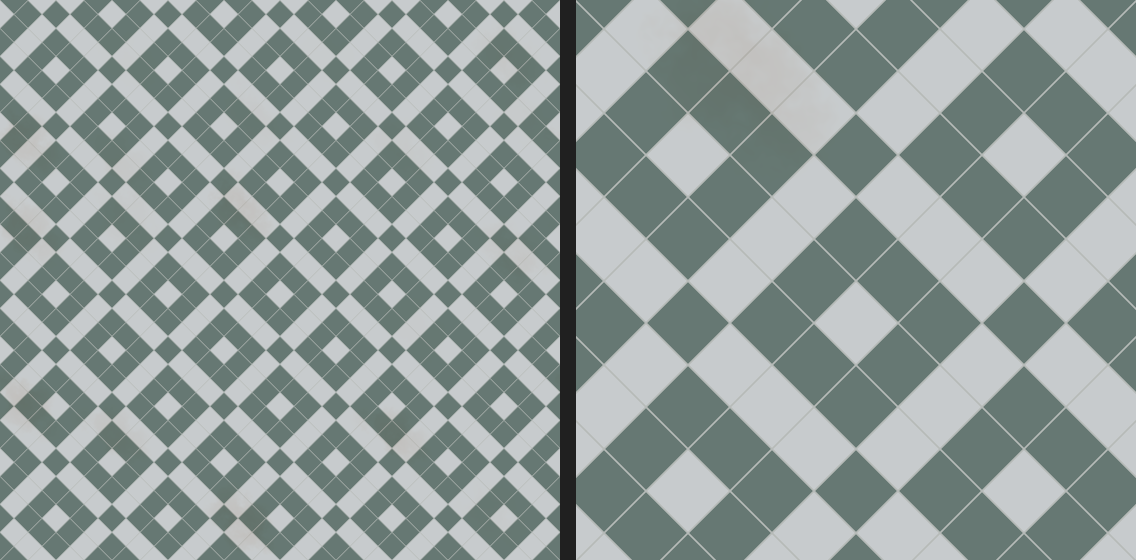
Left, the full canvas; right, a detail of the centre.
Write a Shadertoy shader that draws this pattern.

```glsl
// Diagonal floor of square tiles: 3x3 green blocks with a pale centre, framed by
// pale bands that cross on green squares. Rotated, mirrored cell coordinates give
// the layout; wrapped cellular blotches with layered sines give the faint stains.

const float REPEATS = 5.0;                      // lattice cells across and down
const vec2  BLOCK_CENTER = vec2(0.5, 0.372);    // block position within a cell
const float TILES = 4.0;                        // tiles per diagonal period
const float GROUT_WIDTH = 0.030;                // in tile sides
const vec3  GREEN = vec3(0.400, 0.472, 0.450);
const vec3  PALE  = vec3(0.782, 0.798, 0.804);
const vec3  GROUT = vec3(0.715, 0.730, 0.720);
const vec3  STAIN_TINT = vec3(0.960, 0.925, 0.900);
const float STAIN_GRID = 6.0;                   // stain cells across and down
const float STAIN_CHANCE = 0.55;
const vec2  STAIN_SIZE = vec2(0.50, 0.30);      // along and across, in stain cells
const float TAU = 6.2831853;

vec3 hash3(vec2 p) {
    vec3 q = fract(vec3(p.xyx) * vec3(0.1031, 0.1030, 0.0973) + 0.137);
    q += dot(q, q.yxz + 33.33);
    return fract((q.xxy + q.yzz) * q.zyx);
}

// Layered sines; whole-number frequencies keep it periodic over the canvas.
float cloud(vec2 uv) {
    vec2 w = TAU * 6.0 * uv;
    float sum = 0.0, amp = 0.5;
    for (int i = 0; i < 4; i++) {
        vec2 bent = w + 1.3 * sin(w.yx + float(i) * vec2(1.7, 2.9));
        sum += amp * sin(bent.x) * sin(bent.y);
        w = mat2(2.0, 1.0, -1.0, 2.0) * w;
        amp *= 0.6;
    }
    return sum;
}

// Sparse slanted blotches, one candidate per wrapped grid cell.
float stains(vec2 uv) {
    vec2 p = uv * STAIN_GRID, cell = floor(p);
    float mottle = cloud(uv), total = 0.0;
    for (int y = -1; y <= 1; y++)
    for (int x = -1; x <= 1; x++) {
        vec2 id = cell + vec2(x, y);
        vec3 h = hash3(mod(id, STAIN_GRID));
        vec2 d = p - id - 0.2 - 0.6 * h.xy;
        vec2 slanted = vec2(d.x - d.y, d.x + d.y) * 0.7071;
        float r = length(slanted / STAIN_SIZE) + 0.7 * mottle;
        float strength = max(0.0, 1.0 - h.z / STAIN_CHANCE);
        total += strength * (1.0 - smoothstep(0.1, 1.0, r))
               * (1.0 - smoothstep(0.8, 1.3, length(slanted / STAIN_SIZE)));
    }
    return clamp(total * (0.8 + 0.5 * mottle), 0.0, 1.0);
}

// Fraction of a pixel covered by a line at distance d.
float lineCoverage(float d, float width, float px) {
    float h = 0.5 * width;
    return clamp((min(d + 0.5 * px, h) - max(d - 0.5 * px, -h)) / px, 0.0, 1.0);
}

void mainImage(out vec4 fragColor, in vec2 fragCoord) {
    vec2 uv = fragCoord / iResolution.xy;
    float px = REPEATS * TILES * 1.4142 / min(iResolution.x, iResolution.y);

    // Distance from the block centre along each diagonal, in tiles (0 to 2).
    vec2 p = uv * REPEATS - BLOCK_CENTER;
    vec2 diagonal = vec2(p.x + p.y, p.x - p.y);
    vec2 t = abs(fract(diagonal + 0.5) - 0.5) * TILES;

    // Pale bands cancel where they cross; the middle tile is pale too.
    vec2 band = clamp((t - 1.5) / px + 0.5, 0.0, 1.0);
    vec2 middle = clamp((0.5 - t) / px + 0.5, 0.0, 1.0);
    float pale = band.x + band.y - 2.0 * band.x * band.y + middle.x * middle.y;
    vec3 color = mix(GREEN, PALE, pale);

    // Grout joints lie at 0.5 and 1.5 tiles from the centre.
    vec2 joint = abs(fract(t) - 0.5);
    float grout = max(lineCoverage(joint.x, GROUT_WIDTH, px),
                      lineCoverage(joint.y, GROUT_WIDTH, px));
    color = mix(color, GROUT, grout);

    color *= mix(vec3(1.0), STAIN_TINT, stains(uv));
    fragColor = vec4(color, 1.0);
}
```
